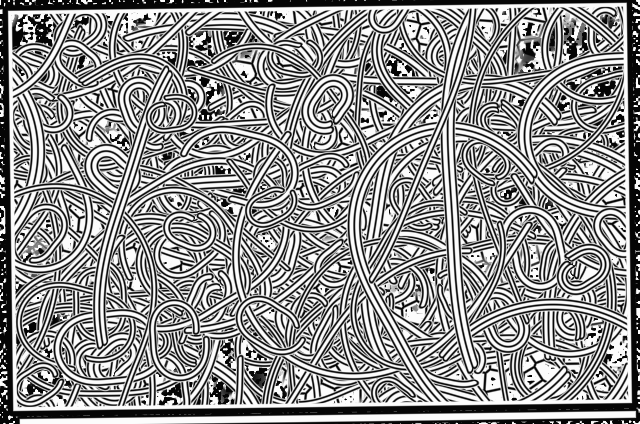
Reproduce this pattern procedurally as a Shadertoy shader.

```glsl
// Tangled outlined strands over a cell mesh and speckled ink, in a tilted frame.
#define STRANDS 210
#define TILT 0.013
#define CELL_DENSITY 21.0
#define GRAIN_DENSITY 165.0
#define STRAND_RADIUS vec2(0.0042, 0.0074)
#define INK_HALF_WIDTH 0.0021
#define SOFTNESS 0.0021
#define PANEL_CENTER vec2(0.753, 0.512)
#define PANEL_HALF vec2(0.728, 0.472)

const float PAPER = 0.99;
const float INK = 0.02;

// Integer hash giving two values from 0 to 1
vec2 hash2(vec2 p) {
    uvec2 q = uvec2(ivec2(floor(p)) + 4096);
    uint n = q.x * 1597334677u ^ q.y * 3812015801u;
    n = (n ^ (n >> 15)) * 2246822519u;
    n ^= n >> 13;
    uint m = n * 3266489917u;
    m ^= m >> 16;
    return vec2(n & 65535u, m & 65535u) / 65535.0;
}

float valueNoise(vec2 p) {
    vec2 i = floor(p), f = fract(p);
    f = f * f * (3.0 - 2.0 * f);
    float low = mix(hash2(i).x, hash2(i + vec2(1, 0)).x, f.x);
    float high = mix(hash2(i + vec2(0, 1)).x, hash2(i + 1.0).x, f.x);
    return mix(low, high, f.y);
}

mat2 rotation(float a) {
    return mat2(cos(a), sin(a), -sin(a), cos(a));
}

// 1 inside a signed distance, 0 outside
float cover(float d) {
    return 1.0 - smoothstep(-SOFTNESS, SOFTNESS, d);
}

float boxDistance(vec2 p, vec2 halfSize) {
    vec2 d = abs(p) - halfSize;
    return length(max(d, 0.0)) + min(max(d.x, d.y), 0.0);
}

// Distance to the nearest border between jittered cells
float cellEdge(vec2 p) {
    vec2 base = floor(p), nearest = vec2(0);
    float best = 9.0, edge = 9.0;
    for (int k = 0; k < 9; k++) {
        vec2 c = base + vec2(k % 3 - 1, k / 3 - 1);
        vec2 r = c + 0.15 + 0.7 * hash2(c) - p;
        if (dot(r, r) < best) { best = dot(r, r); nearest = r; }
    }
    for (int k = 0; k < 25; k++) {
        vec2 c = base + vec2(k % 5 - 2, k / 5 - 2);
        vec2 r = c + 0.15 + 0.7 * hash2(c) - p;
        vec2 gap = r - nearest;
        if (dot(gap, gap) > 1e-4)
            edge = min(edge, dot(0.5 * (r + nearest), normalize(gap)));
    }
    return edge;
}

// Speckles, long smears and the cell mesh behind the strands
float background(vec2 p) {
    float patches = valueNoise(p * 6.0 + 31.0);
    float grain = valueNoise(p * GRAIN_DENSITY) * 0.65 + valueNoise(p * 70.0) * 0.35;
    float level = mix(0.74, 0.47, smoothstep(0.3, 0.75, patches));
    float ink = smoothstep(level - 0.07, level + 0.07, grain);
    float smear = valueNoise(rotation(0.35) * p * vec2(95.0, 28.0));
    float smearArea = smoothstep(0.5, 0.7, valueNoise(p * 5.0 + 77.0));
    ink = max(ink, smearArea * smoothstep(0.62, 0.74, smear));

    float meshArea = smoothstep(0.62, 0.5, patches);
    float edge = cellEdge(p * CELL_DENSITY) / CELL_DENSITY;
    ink *= 1.0 - meshArea * cover(edge - 0.008);
    ink = max(ink, meshArea * cover(edge - 0.0027));
    return mix(PAPER, INK, ink);
}

// Distance to a wobbly open arc whose middle passes near its cluster
float strandDistance(vec2 p, float id, out float radius) {
    vec2 a = hash2(vec2(id, 3)), b = hash2(vec2(id, 17));
    vec2 c = hash2(vec2(id, 41)), e = hash2(vec2(id, 59));
    float cluster = mod(id, 8.0), column = mod(cluster, 4.0), row = floor(cluster / 4.0);
    vec2 home = vec2(-0.56 + 0.37 * column, -0.23 + 0.46 * row);
    home += 0.16 * (hash2(vec2(cluster, 83)) - 0.5);
    vec2 scatter = sqrt(a.x) * 0.25 * vec2(cos(a.y * 6.283), sin(a.y * 6.283));
    float bend = mix(0.045, 0.6, b.x * b.x * b.x);
    float arc = min(2.95, mix(0.2, 0.75, b.y) / bend);
    vec2 q = rotation(c.x * 6.283) * (p - home - scatter) + vec2(bend, 0);

    float t = atan(q.y, q.x);
    float r = bend * (1.0 + 0.22 * sin(2.0 * t + c.y * 6.283) + 0.05 * t);
    float slope = bend * (0.44 * cos(2.0 * t + c.y * 6.283) + 0.05) / r;
    float d = abs(length(q) - r) * inversesqrt(1.0 + slope * slope);
    float past = (abs(t) - arc) * r;
    radius = mix(STRAND_RADIUS.x, STRAND_RADIUS.y, e.x);
    if (e.y > 0.7) d = abs(d - radius);
    return past > 0.0 ? length(vec2(d, past)) : d;
}

void mainImage(out vec4 fragColor, in vec2 fragCoord) {
    vec2 uv = fragCoord / iResolution.y;
    uv.x *= 1.506 * iResolution.y / iResolution.x;
    vec2 p = rotation(-TILT) * (uv - PANEL_CENTER);

    // Panel content, with later strands covering earlier ones
    float shade = background(p);
    for (int i = 0; i < STRANDS; i++) {
        float radius;
        float d = strandDistance(p, float(i), radius);
        if (d > 0.02) continue;
        float outline = cover(abs(d - radius) - INK_HALF_WIDTH);
        shade = mix(shade, mix(PAPER, INK, outline), cover(d - radius - 0.0042));
    }

    // White margin, black frame, speckled surround and lower strip
    float panel = boxDistance(p, PANEL_HALF);
    float speckle = smoothstep(0.57, 0.73, valueNoise(uv * GRAIN_DENSITY * 1.1));
    float outside = mix(INK, PAPER, speckle);
    float strip = boxDistance(p - vec2(0.012, -0.499), vec2(0.725, 0.008));
    outside = mix(outside, INK, cover(strip - 0.006));
    outside = mix(outside, PAPER, cover(strip));
    shade = mix(shade, PAPER, cover(-panel - 0.009));
    outside = mix(outside, INK, cover(panel - 0.013));
    shade = mix(outside, shade, cover(panel));
    fragColor = vec4(vec3(shade), 1.0);
}
```
